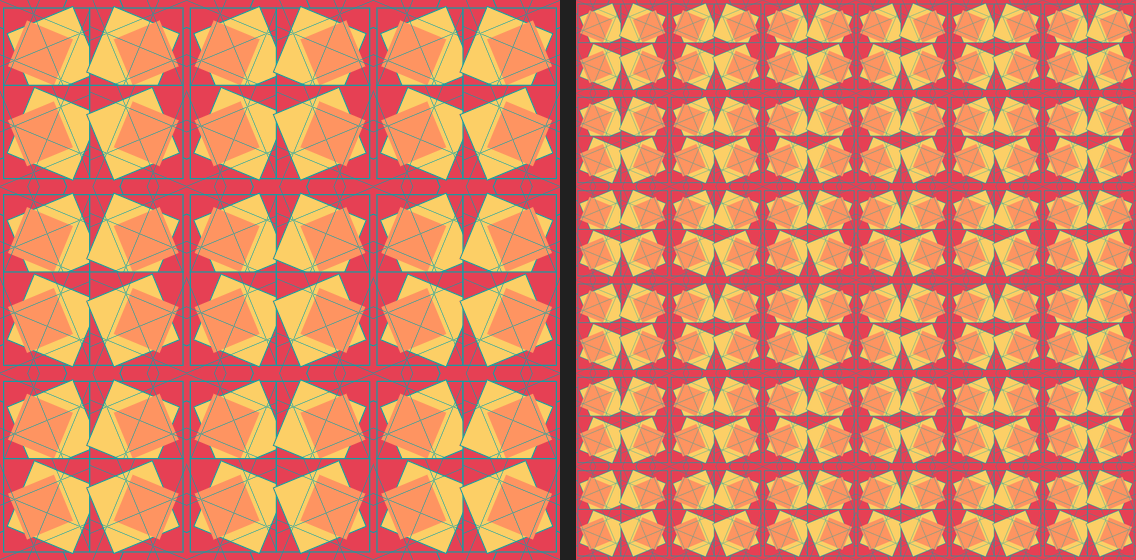
Left, the tile; right, the same tile 2 across and 2 down.
Write a WebGL 2 fragment shader that draws this pattern.

```glsl
#version 300 es
precision highp float;
// Tiling grid of four mirrored panels with tilted yellow and orange squares under thin teal construction lines.

uniform vec2 u_resolution;
out vec4 outColor;

const float REPEATS = 3.0;
const float TILE = 256.0;                 // all lengths below are 1/256 of a tile
const float TILT = 0.3926991;             // 22.5 degrees

const vec3 RED    = vec3(0.90, 0.25, 0.33);
const vec3 YELLOW = vec3(0.99, 0.81, 0.40);
const vec3 ORANGE = vec3(0.995, 0.58, 0.38);
const vec3 TEAL   = vec3(0.03, 0.64, 0.66);

const vec2 FRAME_HALF = vec2(123.0, 117.0);
const vec2 SPLIT = vec2(123.0, 117.0);    // inner edges of the later panels
const vec2 YELLOW_CENTER = vec2(73.5, 72.5);
const vec2 ORANGE_CENTER = vec2(55.5, 72.5);
const vec2 LINES_CENTER  = vec2(64.7, 64.5);
const float YELLOW_HALF = 48.7;
const float ORANGE_HALF = 34.1;
const float LINES_HALF  = 34.4;

const float FRAME_WIDTH   = 1.6;
const float OUTLINE_WIDTH = 1.4;
const float THIN_WIDTH    = 0.8;

float pixel;                              // size of one pixel in tile units

vec2 rotate(vec2 p, float angle) {
    float c = cos(angle), s = sin(angle);
    return vec2(c * p.x + s * p.y, c * p.y - s * p.x);
}

float boxDistance(vec2 p, vec2 halfSize) {
    vec2 d = abs(p) - halfSize;
    return length(max(d, 0.0)) + min(max(d.x, d.y), 0.0);
}

float fillMask(float d) {
    return clamp(0.5 - d / pixel, 0.0, 1.0);
}

// Share of a pixel covered by a line at distance d from its centre
float lineMask(float d, float width) {
    float h = 0.5 * width, r = 0.5 * pixel;
    return clamp((min(d + h, r) - max(d - h, -r)) / pixel, 0.0, 1.0);
}

float yellowDistance(vec2 q) {
    return boxDistance(rotate(q - YELLOW_CENTER, -TILT), vec2(YELLOW_HALF));
}

// One panel: p is the tile position, q the position mirrored into the first quadrant
vec3 drawPanel(vec2 p, vec2 q) {
    float frame = boxDistance(p - 0.5 * TILE, FRAME_HALF);
    float divider = max(abs(p.x - SPLIT.x), frame);
    vec2 guide = rotate(q - LINES_CENTER, TILT);
    vec2 g = abs(guide);
    vec3 color = RED;

    // Midlines of the guide square, seen only in the gutter
    float midlines = lineMask(min(g.x, g.y), OUTLINE_WIDTH);
    color = mix(color, TEAL, midlines * (1.0 - fillMask(frame)));
    color = mix(color, TEAL, lineMask(min(abs(frame), divider), FRAME_WIDTH));

    // Squares
    float yellow = yellowDistance(q);
    float orange = boxDistance(rotate(q - ORANGE_CENTER, TILT), vec2(ORANGE_HALF));
    color = mix(color, YELLOW, fillMask(yellow));
    color = mix(color, TEAL, lineMask(abs(yellow), OUTLINE_WIDTH));
    color = mix(color, ORANGE, fillMask(orange));

    // Extended sides and diagonals of the guide square
    vec2 sides = abs(g - LINES_HALF);
    float thin = min(min(sides.x, sides.y), abs(g.x - g.y) * 0.7071);
    return mix(color, TEAL, lineMask(thin, THIN_WIDTH));
}

void main() {
    vec2 uv = gl_FragCoord.xy / u_resolution;
    vec2 p = fract(vec2(uv.x, 1.0 - uv.y) * REPEATS) * TILE;
    pixel = REPEATS * TILE / min(u_resolution.x, u_resolution.y);

    // Mirror the lower panels upward and the right panels leftward
    vec2 left = vec2(p.x, p.y > SPLIT.y ? TILE - p.y : p.y);
    vec2 right = vec2(TILE - left.x, left.y);

    float frame = boxDistance(p - 0.5 * TILE, FRAME_HALF);
    float divider = max(abs(p.x - SPLIT.x), frame);
    float shelf = max(abs(p.y - SPLIT.y), frame);

    // The right panel and its overhanging square cover the left one
    vec3 color = mix(drawPanel(p, left), TEAL, lineMask(divider, FRAME_WIDTH));
    float overhang = fillMask(yellowDistance(right) - 0.5 * OUTLINE_WIDTH);
    float cover = max(fillMask(SPLIT.x - p.x), overhang);
    color = mix(color, drawPanel(p, right), cover);

    // Top edge of the lower panels
    color = mix(color, TEAL, lineMask(shelf, FRAME_WIDTH));
    outColor = vec4(color, 1.0);
}
```
